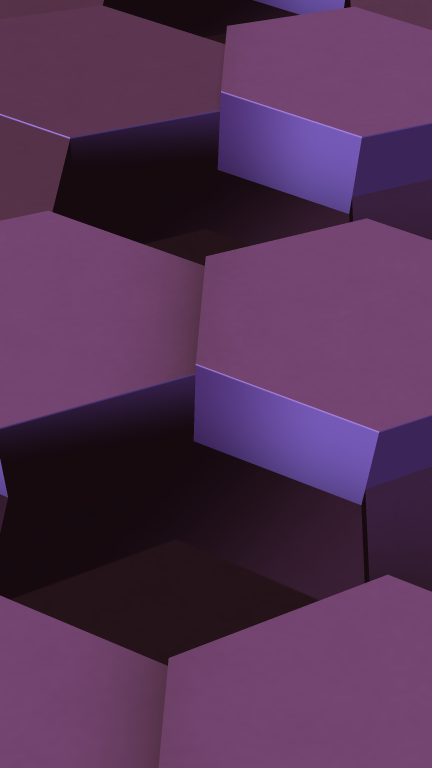
A WebGL 1 fragment shader for this background:

```glsl
precision highp float;
uniform vec2 u_resolution;

// Projective camera: lattice origin, lattice axes and downward direction
const vec3 ORIGIN = vec3(0.2617, 0.5996, 1.0);
const vec3 AXIS_X = vec3(0.2691, 0.0022, 0.023);
const vec3 AXIS_Y = vec3(0.0376, 0.1961, 0.0945);
const vec3 DOWN = vec3(0.2214, -0.6797, 1.0);
const float ASPECT = 0.5625;

// Prism layout, as depth below the highest tops
const float APOTHEM = 0.8660254;
const float PIT_DEPTH = 0.087;
const float LEDGE_DEPTH = 0.067;
const float LOW_DEPTH = 0.021;
const float STEP_DEPTH = 0.01;
const float RIM_WIDTH = 0.0022;
const float GRAIN = 0.025;

const vec3 MAUVE = vec3(0.455, 0.27, 0.445);
const vec3 SIENNA = vec3(0.25, 0.145, 0.17);
const vec3 RUST = vec3(0.30, 0.16, 0.17);
const vec3 SHADOW = vec3(0.085, 0.038, 0.06);
const vec3 UMBER = vec3(0.14, 0.075, 0.095);
const vec3 PLUM = vec3(0.22, 0.12, 0.20);
const vec3 VIOLET = vec3(0.23, 0.14, 0.34);
const vec3 LAVENDER = vec3(0.46, 0.35, 0.72);
const vec3 RIM = vec3(0.70, 0.54, 0.92);

vec2 gradientAt(vec2 cell) {
  float a = 6.2832 * fract(sin(dot(cell, vec2(127.1, 311.7))) * 4375.85);
  return vec2(cos(a), sin(a));
}

float gradientNoise(vec2 p) {
  vec2 i = floor(p), f = fract(p), s = f * f * (3.0 - 2.0 * f);
  vec2 e = vec2(1.0, 0.0);
  float low = mix(dot(gradientAt(i), f), dot(gradientAt(i + e), f - e), s.x);
  float high = mix(dot(gradientAt(i + e.yx), f - e.yx), dot(gradientAt(i + 1.0), f - 1.0), s.x);
  return mix(low, high, s.y);
}

// Coordinates of v in the camera's lattice basis
vec3 toLattice(vec3 v) {
  vec3 normal = cross(AXIS_Y, ORIGIN);
  return vec3(dot(v, normal), dot(v, cross(ORIGIN, AXIS_X)), dot(v, cross(AXIS_X, AXIS_Y)))
    / dot(AXIS_X, normal);
}

vec2 nearestCell(vec2 q) {
  vec2 size = vec2(2.0 * APOTHEM, 3.0);
  vec2 shiftA = vec2(APOTHEM, 0.0), shiftB = vec2(0.0, 1.5);
  vec2 a = size * floor((q - shiftA) / size + 0.5) + shiftA;
  vec2 b = size * floor((q - shiftB) / size + 0.5) + shiftB;
  return distance(q, a) < distance(q, b) ? a : b;
}

// Raised rows alternate with rows of pits and ledges
float cellDepth(vec2 c) {
  bool sunken = mod(floor(c.y / 1.5 + 0.5), 2.0) > 0.5;
  if (!sunken) return c.x > 0.0 ? 0.0 : (c.y > 2.0 ? 2.0 : 1.0) * STEP_DEPTH;
  if (abs(c.x) < 0.5) return PIT_DEPTH;
  if (c.x > 0.0) return c.y > 4.0 ? LOW_DEPTH : LEDGE_DEPTH;
  return c.y > 0.0 ? LOW_DEPTH + 0.001 : PIT_DEPTH;
}

vec3 shadeTop(vec2 q, vec2 c, float depth) {
  vec2 l = q - c;
  float grain = 1.0 + GRAIN * (gradientNoise(q * 5.0) + gradientNoise(q * 23.0));
  if (depth > 0.5 * (LEDGE_DEPTH + PIT_DEPTH)) {
    vec3 floorColor = mix(SHADOW, PLUM, smoothstep(-0.5, 0.85, l.x - 0.55 * l.y));
    float reflection = smoothstep(0.01, -0.01, l.y - 0.21 + 0.62 * abs(l.x + 0.04));
    return mix(floorColor, UMBER, reflection) * grain;
  }
  if (depth > LOW_DEPTH * 2.0) return mix(UMBER, mix(PLUM, VIOLET, 0.3), smoothstep(-0.9, 0.5, l.y)) * grain;
  float dim = 0.8 * smoothstep(STEP_DEPTH, 0.028, depth);
  float seam = exp(-6.0 * abs(q.x)) * (depth > 0.0 ? 0.6 : 0.15);
  return mix(MAUVE, SIENNA, max(dim, seam)) * grain;
}

vec3 shadeWall(vec2 q, vec2 c, vec2 normal, float drop, float height, float base) {
  float t = clamp(drop / max(height, 0.001), 0.0, 1.0);
  float along = 0.5 + dot(q - c, vec2(-normal.y, normal.x));
  float rim = 1.0 - smoothstep(0.3 * RIM_WIDTH, RIM_WIDTH, drop);
  if (normal.y > -0.5) return base > LEDGE_DEPTH ? SHADOW : RUST;
  if (normal.x < 0.0) {
    vec3 lit = mix(VIOLET * 1.3, LAVENDER, smoothstep(-0.1, 0.75, along));
    return mix(lit * (1.0 - 0.25 * t * t), RIM, 0.8 * rim);
  }
  float pit = smoothstep(LEDGE_DEPTH, PIT_DEPTH, base);
  float fade = pit * smoothstep(-0.25, 0.9, t + 0.35 * (1.0 - along));
  return mix(mix(VIOLET, SHADOW, fade), LAVENDER, 0.45 * rim);
}

// Follow the sight line down through the hexagonal cells
vec3 scene(vec2 p) {
  vec3 sight = toLattice(vec3(p, 1.0)), down = toLattice(DOWN);
  vec2 start = sight.xy / sight.z;
  vec2 slope = start * down.z - down.xy;
  vec2 c = nearestCell(start);
  float depth = cellDepth(c);
  for (int i = 0; i < 6; i++) {
    float leave = 1e5;
    vec2 outward = vec2(0.0);
    for (int k = 0; k < 3; k++) {
      float angle = float(k) * 1.0471976;
      vec2 n = vec2(cos(angle), sin(angle));
      if (dot(slope, n) < 0.0) n = -n;
      float d = (APOTHEM - dot(start - c, n)) / max(dot(slope, n), 1e-5);
      if (d < leave) { leave = d; outward = n; }
    }
    if (depth <= leave) return shadeTop(start + slope * depth, c, depth);
    float base = depth;
    c += 2.0 * APOTHEM * outward;
    depth = cellDepth(c);
    if (depth < leave) return shadeWall(start + slope * leave, c, -outward, leave - depth, base - depth, base);
  }
  return SHADOW;
}

void main() {
  vec3 color = vec3(0.0);
  // Average a 3 by 3 grid of samples for smooth edges
  for (int i = 0; i < 9; i++) {
    vec2 offset = vec2(mod(float(i), 3.0), floor(float(i) / 3.0)) / 3.0 - 1.0 / 3.0;
    vec2 p = (gl_FragCoord.xy + offset - vec2(0.5 * u_resolution.x, 0.0)) / u_resolution.y;
    color += scene(p + vec2(0.5 * ASPECT, 0.0));
  }
  gl_FragColor = vec4(color / 9.0, 1.0);
}
```
